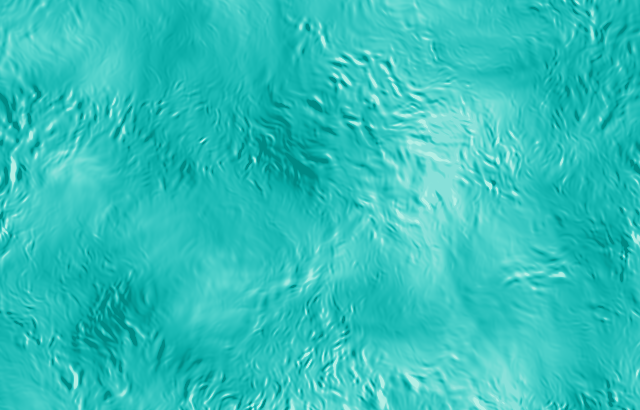
Give the GLSL for this texture, as a Shadertoy shader.

```glsl
const vec3 WATER[6] = vec3[6](
    vec3(0.00, 0.55, 0.53), vec3(0.03, 0.67, 0.65), vec3(0.11, 0.73, 0.71),
    vec3(0.22, 0.78, 0.76), vec3(0.36, 0.84, 0.81), vec3(0.53, 0.88, 0.85));
const vec3 GLINT_COLOR = vec3(0.74, 0.95, 0.91);

const float MID_TONE = 2.55;        // palette position of the mean tone
const float TONE_SPREAD = 1.35;     // palette steps per unit of tone
const float POOL_GAIN = 0.9;
const float SWELL_GAIN = 0.72;
const float RIPPLE_GAIN = 0.85;
const float REFRACTION = 0.012;
const int RIPPLE_LAYERS = 4;
const float RIPPLE_CELL = 0.095;    // widest ripple cell, in canvas heights
const float RIPPLE_SHRINK = 0.62;
const float RIPPLE_WAVES = 9.5;     // radians of wave across one cell
const float CREST_STRETCH = 1.45;
const float CREST_SCATTER = 1.3;    // random spread of crest angles
const mat2 TURN = mat2(0.8, 0.6, -0.6, 0.8);

vec3 hash3(vec2 c) {
    vec3 q = fract(c.xyx * vec3(0.1031, 0.1030, 0.0973));
    q += dot(q, q.yxz + 33.33);
    return fract((q.xxy + q.yzz) * q.zyx);
}

// Layered, self-warping sines: soft liquid blotches
float swell(vec2 p) {
    float sum = 0.0, amp = 1.0;
    p *= 5.0;
    for (int i = 0; i < 5; i++) {
        p = TURN * p * 1.7;
        p += 0.8 * sin(p.yx * 0.7 + float(i) * 1.9);
        sum += amp * sin(p.x) * cos(p.y);
        amp *= 0.66;
    }
    return sum;
}

// Large light and dark pools
float pools(vec2 p) {
    p += 0.06 * sin(p.yx * 7.0 + vec2(0.4, 2.1)) + 0.025 * sin(p.yx * 19.0 + vec2(3.0, 0.7));
    float slope = 0.5 * cos(3.6 * (p.x - 1.1));
    float patches = 0.85 * cos(7.8 * (p.x - 0.22)) * (0.5 + 0.5 * cos(7.8 * (p.y - 0.65)));
    return slope + patches;
}

// Slowly turning angle across the crests
float flowAngle(vec2 p) {
    return 0.25 + 0.5 * sin(4.1 * p.x + 2.3 * p.y + 2.0)
         + 0.4 * sin(9.3 * p.y - 6.2 * p.x + 0.6)
         + 0.35 * sin(17.0 * p.x + 3.0 * sin(11.0 * p.y));
}

// Cellular wavelets: a few strong, most faint, each with its own angle and bend
float waveLayer(vec2 p, float size, float seed) {
    vec2 cell = floor(p / size), local = fract(p / size);
    float sum = 0.0;
    for (int k = 0; k < 18; k++) {
        int n = k / 2;
        vec2 offset = vec2(float(n % 3), float(n / 3)) - 1.0;
        vec2 id = cell + offset + seed + 57.0 * float(k % 2);
        vec3 place = hash3(id), style = hash3(id + 311.0);
        vec2 centre = offset + place.xy;
        vec2 d = local - centre;
        float angle = flowAngle((cell + centre) * size) + CREST_SCATTER * (style.x - 0.5);
        vec2 across = vec2(cos(angle), sin(angle));
        float u = dot(d, across);
        float v = dot(d, vec2(-across.y, across.x));
        float bend = u + 0.9 * (style.y - 0.5) * v * v;
        float falloff = max(0.0, 1.0 - u * u * CREST_STRETCH * CREST_STRETCH - v * v);
        float strength = 0.25 + 1.9 * style.z * style.z * style.z;
        sum += strength * falloff * falloff * cos(RIPPLE_WAVES * bend + 6.283 * place.z);
    }
    return sum;
}

// Ripples gather in choppy patches between calm water
float ripples(vec2 p) {
    float chop = 0.3 + 1.2 * smoothstep(-0.9, 1.0, swell(0.7 * p + 3.7));
    p += 0.004 * sin(p.yx * 41.0 + 3.0 * sin(p * 13.0));
    float size = RIPPLE_CELL, sum = 0.0;
    for (int i = 0; i < RIPPLE_LAYERS; i++) {
        float layer = float(i);
        float gain = i == 0 ? 0.35 : 0.55;
        float calm = 0.8 + 0.4 * sin(8.0 * p.x + 3.0 * layer + 2.0 * sin(6.0 * p.y + layer));
        sum += gain * calm * waveLayer(p, size, 131.0 * (layer + 1.0));
        size *= RIPPLE_SHRINK;
    }
    sum *= chop;
    return sum * (0.85 + 0.3 * min(abs(sum), 1.5));
}

// Slanting fold with a pale side and a thin dark edge
float fold(vec2 p) {
    float d = 0.87 * (p.x - 1.03 - 0.55 * (0.48 - p.y) - 0.012 * sin(18.0 * p.y));
    float pale = smoothstep(-0.2, 0.0, d) * (1.0 - smoothstep(0.0, 0.015, d));
    float edge = exp(-d * d / 0.00012);
    return (0.6 * pale - 0.9 * edge) * (1.0 - smoothstep(0.36, 0.55, p.y));
}

vec3 waterColor(float tone) {
    float level = clamp(MID_TONE + TONE_SPREAD * tone, 0.0, 4.999);
    int i = int(level);
    return mix(WATER[i], WATER[i + 1], fract(level));
}

void mainImage(out vec4 fragColor, in vec2 fragCoord) {
    vec2 p = fragCoord / iResolution.y;
    float ripple = ripples(p);

    // Ripples bend the view of the pools below
    float angle = flowAngle(p);
    vec2 bent = p + REFRACTION * ripple * vec2(cos(angle), sin(angle));
    float tone = POOL_GAIN * pools(bent) + SWELL_GAIN * swell(bent) + fold(bent);
    tone += RIPPLE_GAIN * ripple;

    // Bright crests
    float glint = smoothstep(0.7, 1.9, ripple) * smoothstep(0.6, 2.6, tone);
    vec3 color = mix(waterColor(tone), GLINT_COLOR, 0.8 * glint);
    fragColor = vec4(color, 1.0);
}
```
